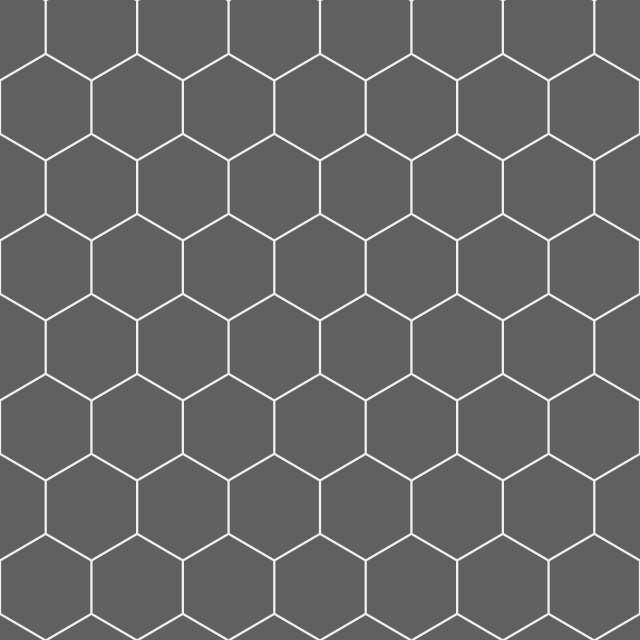
Reproduce this pattern procedurally as a Shadertoy shader.

```glsl
// Thin pale honeycomb outlines on flat grey: seven cells across, eight rows up.
// Two interleaved rectangular lattices give the nearest hexagon centre, and
// the distance to that hexagon's border draws the line.

const vec2 LATTICE = vec2(1.0, sqrt(3.0)); // repeat of one lattice, in cell widths

// Offset from the nearest centre of a rectangular lattice
vec2 latticeOffset(vec2 p) {
    return mod(p + 0.5 * LATTICE, LATTICE) - 0.5 * LATTICE;
}

// Distance from inside a pointy-top hexagon of width 1 to its border
float hexBorder(vec2 p) {
    p = abs(p);
    return 0.5 - max(p.x, dot(p, vec2(0.5, 0.5 * sqrt(3.0))));
}

void mainImage(out vec4 fragColor, in vec2 fragCoord) {
    vec2 uv = fragCoord / iResolution.y;
    float pixel = 7.0 / iResolution.y;

    // Seven columns and four double rows, shifted so a cell sits in the corner
    vec2 p = (uv + vec2(0.0, 0.0008)) * vec2(7.0, 4.0 * LATTICE.y);
    p -= vec2(0.5, 1.0 / sqrt(3.0));

    // Keep the closer of the straight and staggered rows
    vec2 straight = latticeOffset(p);
    vec2 staggered = latticeOffset(p - 0.5 * LATTICE);
    vec2 cell = dot(straight, straight) < dot(staggered, staggered) ? straight : staggered;

    // Antialiased outline over the ground
    float line = clamp((0.0126 - hexBorder(cell)) / pixel + 0.5, 0.0, 1.0);
    fragColor = vec4(mix(vec3(0.376), vec3(0.94), line), 1.0);
}
```
